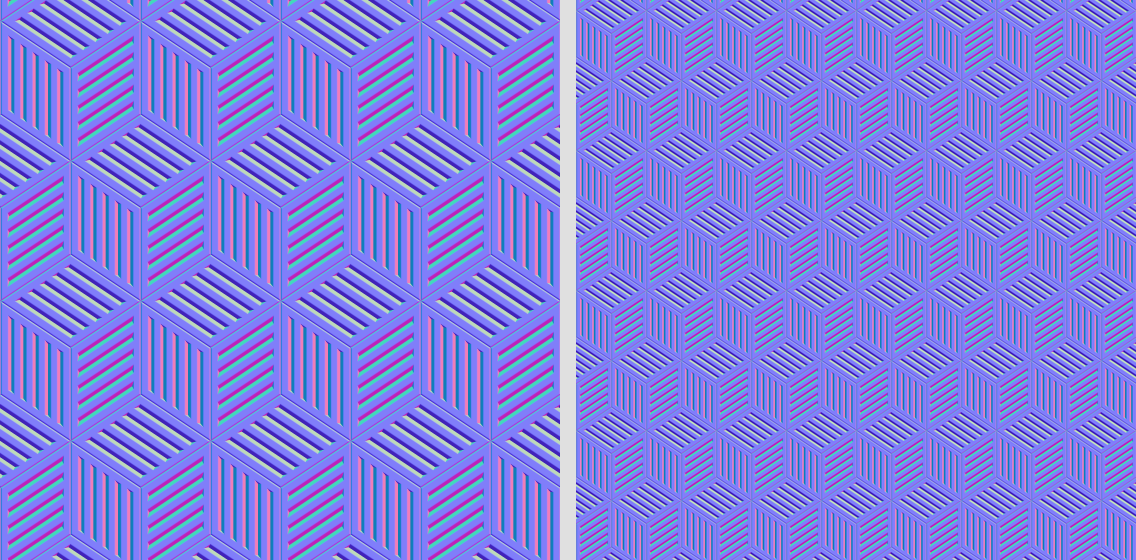
Left, the tile; right, the same tile 2 across and 2 down.
Write a Shadertoy shader that draws this texture map.

```glsl
// Tangent-space normal map of stacked isometric cubes with five V-grooves cut in each face.

const float CUBES_ACROSS = 4.0;              // whole, even number keeps the tile seamless
const vec2  ORIGIN = vec2(0.505, 1.515);     // front corner of one cube, in cube widths
const float MARGIN = 0.095;                  // uncut rim of a face, as a share of its edge
const float GROOVE_SPACING = 0.175;
const float GROOVE_HALF_WIDTH = 0.055;
const float GROOVE_TILT = 0.88;              // sideways part of the wall normal
const float GROOVE_SOFTNESS = 0.010;
const float END_STEEPNESS = 2.2;             // groove ends are steeper than their sides
const float SEAM_HALF_WIDTH = 0.012;
const float SEAM_TILT = 0.72;
const vec3  CHANNEL_GAIN = vec3(1.0, 0.985, 0.98);
const int   SAMPLES = 3;                     // per axis, for smooth edges

// The three cube edges that leave the front corner: left, right, down
const vec2 EDGES[3] = vec2[3](vec2(-0.5, 1.0 / 3.0), vec2(0.5, 1.0 / 3.0), vec2(0.0, -2.0 / 3.0));

float cross2(vec2 a, vec2 b) { return a.x * b.y - a.y * b.x; }

// Reaches 1 on the hexagonal outline of a cube
float hexNorm(vec2 q) {
    q = abs(q);
    return max(2.0 * q.x, 1.5 * q.y + q.x);
}

// Position relative to the front corner of the enclosing cube, in staggered rows
vec2 nearestCube(vec2 p) {
    vec2 period = vec2(1.0, 2.0), halfPeriod = 0.5 * period;
    vec2 q0 = mod(p - ORIGIN + halfPeriod, period) - halfPeriod;
    vec2 q1 = mod(p - ORIGIN, period) - halfPeriod;
    return hexNorm(q0) < hexNorm(q1) ? q0 : q1;
}

// Sideways tilt of the normal on one face; st runs 0..1 over the face
vec2 faceTilt(vec2 st, vec2 gradS, vec2 gradT) {
    vec2 dirS = normalize(gradS), dirT = normalize(gradT);
    vec2 scale = 1.0 / vec2(length(gradS), length(gradT));
    vec2 c = st - 0.5;

    // Grooves: the nearest wall leans inwards
    float index = clamp(round(c.x / GROOVE_SPACING), -2.0, 2.0);
    float u = c.x - index * GROOVE_SPACING;
    float side = (GROOVE_HALF_WIDTH - abs(u)) * scale.x;
    float end = (0.5 - MARGIN - abs(c.y)) * scale.y * END_STEEPNESS;
    vec2 wall = side < end ? -sign(u) * dirS : -sign(c.y) * dirT;
    vec2 tilt = wall * GROOVE_TILT * smoothstep(0.0, GROOVE_SOFTNESS, min(side, end));

    // Seams: the rim of the face falls away towards its edges
    vec2 rim = (0.5 - abs(c)) * scale;
    vec2 outward = rim.x < rim.y ? sign(c.x) * dirS : sign(c.y) * dirT;
    float slope = 1.0 - smoothstep(0.4 * SEAM_HALF_WIDTH, SEAM_HALF_WIDTH, min(rim.x, rim.y));
    return tilt + outward * SEAM_TILT * slope;
}

vec3 cubeNormal(vec2 p) {
    vec2 q = nearestCube(p);
    vec2 tilt = vec2(0.0);
    for (int i = 0; i < 3; i++) {
        vec2 across = EDGES[i], along = EDGES[(i + 2) % 3];
        float area = cross2(across, along);
        vec2 gradS = vec2(along.y, -along.x) / area;
        vec2 gradT = vec2(-across.y, across.x) / area;
        vec2 st = vec2(dot(q, gradS), dot(q, gradT));
        if (min(st.x, st.y) >= 0.0) {
            tilt = faceTilt(st, gradS, gradT);
            break;
        }
    }
    return vec3(tilt, sqrt(max(0.0, 1.0 - dot(tilt, tilt))));
}

void mainImage(out vec4 fragColor, in vec2 fragCoord) {
    vec3 color = vec3(0.0);
    for (int y = 0; y < SAMPLES; y++) {
        for (int x = 0; x < SAMPLES; x++) {
            vec2 jitter = (vec2(x, y) + 0.5) / float(SAMPLES) - 0.5;
            vec2 p = (fragCoord + jitter) / iResolution.xy * CUBES_ACROSS;
            color += (0.5 + 0.5 * cubeNormal(p)) * CHANNEL_GAIN;
        }
    }
    fragColor = vec4(color / float(SAMPLES * SAMPLES), 1.0);
}
```
